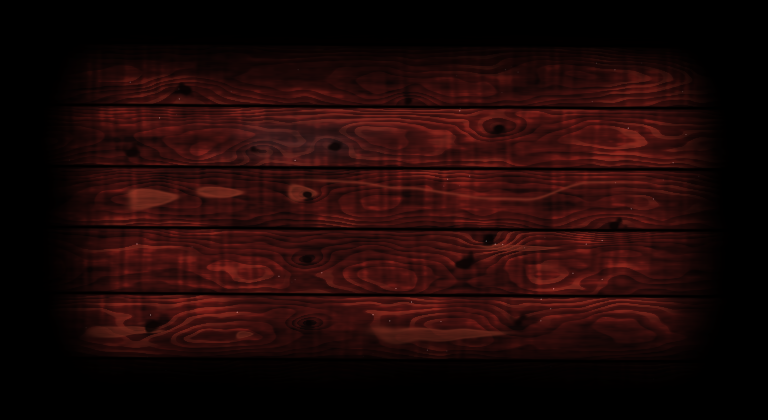
This texture is drawn by a WebGL 2 fragment shader. Its source:

```glsl
#version 300 es
precision highp float;
// Red stained planks lying across the canvas, lit in a soft rounded window.
// Grain is contour lines of a warped height field; knots, pale flame-shaped
// streaks, saw marks, worn spots and seams are layered over it.

uniform vec2 u_resolution;
out vec4 outColor;

const float ASPECT = 1.829;      // design width in units of canvas height
const float SEAM_TILT = 0.0055;  // seams sink slightly to the right
const float SEAM_WIDTH = 0.0034;
const float GRAIN_RINGS = 5.5;
const vec2 LIGHT_CENTER = vec2(0.918, 0.497);
const vec2 LIGHT_HALF = vec2(0.80, 0.42);
const float LIGHT_ROUND = 0.18;

const vec3 SHADOW = vec3(0.075, 0.028, 0.026);
const vec3 STAIN = vec3(0.36, 0.085, 0.072);
const vec3 BRIGHT = vec3(0.52, 0.125, 0.095);
const vec3 BARE = vec3(0.56, 0.215, 0.145);
const vec3 SLATE = vec3(0.16, 0.115, 0.125);

const float SEAMS[6] = float[](0.894, 0.746, 0.600, 0.455, 0.298, 0.143);

// x, y, radius
const vec3 KNOTS[14] = vec3[](
  vec3(0.798, 0.655, 0.018), vec3(0.614, 0.643, 0.016), vec3(1.190, 0.695, 0.018),
  vec3(0.733, 0.536, 0.010), vec3(0.733, 0.381, 0.012), vec3(1.162, 0.429, 0.016),
  vec3(1.107, 0.376, 0.030), vec3(1.467, 0.464, 0.022), vec3(1.238, 0.233, 0.026),
  vec3(0.733, 0.231, 0.010), vec3(0.976, 0.762, 0.014), vec3(0.440, 0.786, 0.022),
  vec3(0.357, 0.226, 0.024), vec3(0.310, 0.643, 0.028));

// center, half size
const vec4 FLAMES[7] = vec4[](
  vec4(1.045, 0.203, 0.160, 0.015), vec4(0.524, 0.543, 0.055, 0.015),
  vec4(0.721, 0.538, 0.034, 0.016), vec4(0.365, 0.530, 0.060, 0.018),
  vec4(0.583, 0.205, 0.020, 0.007), vec4(0.300, 0.212, 0.090, 0.011),
  vec4(1.240, 0.410, 0.090, 0.006));

float hash(vec2 p) {
  vec3 q = fract(vec3(p.xyx) * 0.1031);
  q += dot(q, q.yzx + 33.33);
  return fract((q.x + q.y) * q.z);
}

float noise(vec2 p) {
  vec2 i = floor(p), f = fract(p);
  f = f * f * (3.0 - 2.0 * f);
  return mix(mix(hash(i), hash(i + vec2(1, 0)), f.x),
             mix(hash(i + vec2(0, 1)), hash(i + vec2(1, 1)), f.x), f.y);
}

float fbm(vec2 p) {
  float sum = 0.0, amp = 0.5;
  for (int i = 0; i < 4; i++) {
    sum += amp * noise(p);
    p = p * 2.03 + 17.3;
    amp *= 0.5;
  }
  return sum;
}

float roundBox(vec2 p, vec2 halfSize, float r) {
  vec2 q = abs(p) - halfSize + r;
  return length(max(q, 0.0)) + min(max(q.x, q.y), 0.0) - r;
}

void main() {
  vec2 p = gl_FragCoord.xy / u_resolution * vec2(ASPECT, 1.0);
  float pixel = 1.0 / u_resolution.y;

  // Plank index, its edges and the nearest seam
  float y = p.y + SEAM_TILT * (p.x - 0.5 * ASPECT) + 0.002 * (noise(vec2(p.x * 5.0, 3.0)) - 0.5);
  float plank = 0.0, top = 1.05, bottom = 0.0, seam = 1.0;
  for (int i = 0; i < 6; i++) {
    float d = y - SEAMS[i];
    if (abs(d) < abs(seam)) seam = d;
    if (d < 0.0) { plank += 1.0; top = SEAMS[i]; }
    else bottom = max(bottom, SEAMS[i]);
  }
  float v = 2.0 * (y - bottom) / (top - bottom) - 1.0;
  vec2 seed = vec2(plank * 7.31, plank * 19.7);

  // Knots bend the grain and darken the wood
  float bend = 0.0, core = 0.0, halo = 0.0;
  for (int i = 0; i < 14; i++) {
    vec2 k = p - KNOTS[i].xy;
    float r = KNOTS[i].z;
    float d = length(k * vec2(0.8, 1.0)) / r + 0.9 * (noise(p * 65.0) - 0.5);
    bend += exp(-dot(k * vec2(0.4, 1.0), k * vec2(0.4, 1.0)) / (r * r * 2.5));
    core = max(core, smoothstep(0.85, 0.2, d));
    halo = max(halo, exp(-d * d * 0.55));
  }

  // Arched growth rings, long fibres and crosswise saw marks
  float warp = fbm(p * vec2(2.8, 7.0) + seed);
  float height = 0.75 * (v + 0.15) * (v + 0.15) + 1.7 * warp + 0.55 * bend;
  float ring = fract(height * GRAIN_RINGS);
  float ringLine = smoothstep(0.0, 0.75, ring) * smoothstep(1.0, 0.85, ring);
  float fibre = fbm(p * vec2(9.0, 95.0) + seed);
  float blotch = fbm(p * vec2(5.0, 13.0) + seed + 40.0);
  float fine = noise(p * vec2(60.0, 150.0) + seed);
  float saw = noise(vec2(p.x * 92.0 + 2.0 * warp, p.y * 9.0) + seed);
  float sawArea = smoothstep(0.3, 0.6, fbm(p * vec2(2.5, 5.0) + seed + 9.0));

  float tone = 0.60 + 0.75 * (fibre - 0.47) + 1.0 * (blotch - 0.47);
  tone += 0.32 * (ringLine - 0.5) + 0.22 * (fine - 0.5) + 0.42 * sawArea * (saw - 0.5);
  tone += 0.10 * (hash(seed) - 0.5) - 0.7 * halo * noise(p * vec2(30.0, 45.0));
  vec3 color = mix(SHADOW, STAIN, clamp(tone, 0.0, 1.0));
  color = mix(color, BRIGHT, smoothstep(0.72, 1.25, tone));
  color = mix(color, BARE, 0.38 * smoothstep(0.7, 0.9, ringLine) * smoothstep(0.46, 0.66, blotch));

  // Worn grey-blue stain on the second lit plank
  vec2 worn = (p - vec2(0.70, 0.665)) / vec2(0.23, 0.055);
  color = mix(color, SLATE * (0.5 + fibre), 0.6 * exp(-dot(worn, worn)) * smoothstep(0.3, 0.6, blotch));

  // Pale flame-shaped streaks with a brighter rim
  for (int i = 0; i < 7; i++) {
    vec2 f = (p - FLAMES[i].xy) / FLAMES[i].zw;
    f.y *= 1.0 + 0.5 * f.x;
    f.y += 0.9 * (noise(p * vec2(18.0, 30.0)) - 0.5);
    float d = length(f);
    float fill = smoothstep(1.1, 0.75, d) * (0.35 + 0.6 * fibre);
    float rim = exp(-pow((d - 0.95) * 6.0, 2.0));
    color = mix(color, BARE, clamp(0.85 * fill + 0.3 * rim, 0.0, 1.0));
  }

  // Long wandering growth edge on the third lit plank
  float edgeY = 0.572 - 0.045 * smoothstep(0.72, 1.25, p.x) + 0.038 * smoothstep(1.25, 1.40, p.x)
              + 0.008 * (noise(vec2(p.x * 14.0, 8.0)) - 0.5);
  float edge = exp(-pow((p.y - edgeY) / 0.0035, 2.0)) * smoothstep(0.65, 0.8, p.x) * smoothstep(1.62, 1.4, p.x);
  color = mix(color, BARE, 0.5 * edge);

  // Knot cores and scattered pale flecks
  color = mix(color, SHADOW * 0.4, 0.85 * core);
  vec2 cell = floor(p * 130.0);
  vec2 jitter = 0.3 + 0.4 * vec2(hash(cell + 3.0), hash(cell + 8.0));
  float fleck = step(0.994, hash(cell + 51.0)) * smoothstep(0.36, 0.08, length(fract(p * 130.0) - jitter));
  color += 0.28 * fleck * smoothstep(0.45, 0.6, blotch);

  // Seams: dark gap, soft shade and a thin lit lip below
  float gap = smoothstep(SEAM_WIDTH + pixel, SEAM_WIDTH - pixel, abs(seam));
  color += 0.07 * vec3(1.0, 0.35, 0.3) * exp(-pow((seam + 0.009) / 0.003, 2.0));
  color *= (1.0 - 0.35 * exp(-abs(seam) * 110.0)) * (1.0 - 0.93 * gap);

  // Rounded window of light; the outermost planks stay nearly black
  float d = roundBox(p - LIGHT_CENTER, LIGHT_HALF, LIGHT_ROUND);
  float light = smoothstep(0.02, -0.20, d + 0.05 * (warp - 0.47));
  light *= (plank < 0.5 || plank > 5.5) ? 0.3 : 1.0;
  outColor = vec4(color * light, 1.0);
}
```
